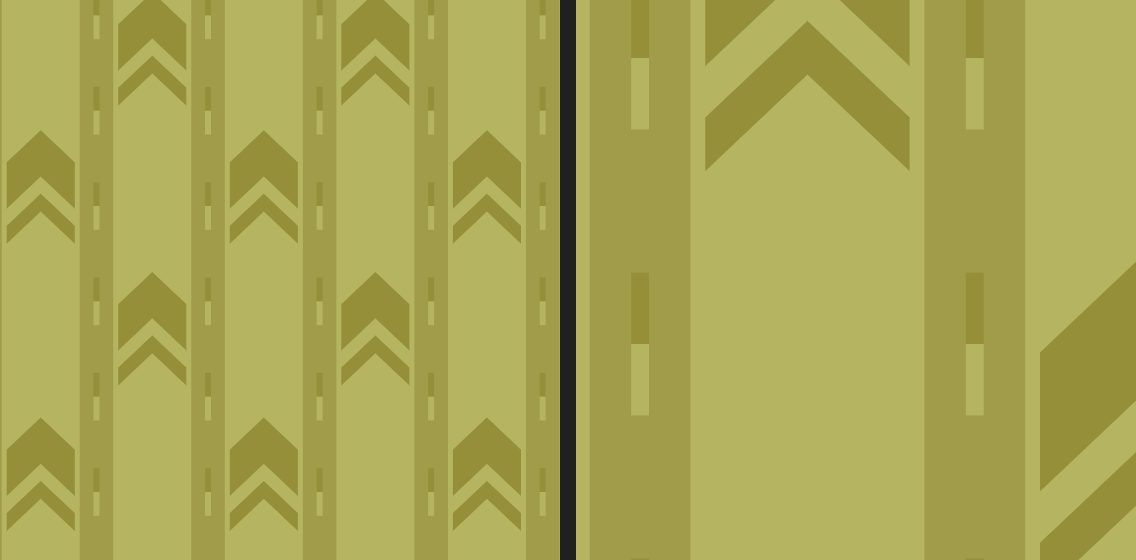
Left: the whole. Right: its middle third, enlarged.
Reproduce this pattern procedurally as a Shadertoy shader.

```glsl
// Olive road pattern: vertical lanes with two-tone centre dashes, and pairs
// of upward chevrons staggered between them. Lanes repeat by rounding to the
// nearest column; chevron rows come from a short loop with a parity test.

// Antialiased coverage of the inside (negative side) of a distance
float coverage(float d) {
    float px = 1.0 / iResolution.y;
    return clamp(0.5 - d / px, 0.0, 1.0);
}

// Distance to the interval [lo, hi]
float band(float v, float lo, float hi) {
    return abs(v - 0.5 * (lo + hi)) - 0.5 * (hi - lo);
}

// Block arrow above a thin chevron, apex at the origin, y pointing down
float chevronPair(vec2 p) {
    float v = p.y - 0.945 * abs(p.x);
    float bands = min(band(v, 0.0, 0.0827), band(v, 0.1133, 0.1452));
    return max(bands * 0.727, abs(p.x) - 0.0608);
}

void mainImage(out vec4 fragColor, in vec2 fragCoord) {
    vec2 p = fragCoord / iResolution.xy;
    p.y = 1.0 - p.y;

    vec3 ground = vec3(0.71, 0.71, 0.38);
    vec3 road   = vec3(0.63, 0.61, 0.29);
    vec3 dark   = vec3(0.58, 0.56, 0.22);

    // Columns centred on the chevrons, with a lane on each boundary
    float column = round((p.x - 0.0727) / 0.1992);
    float x = p.x - 0.0727 - column * 0.1992;
    float laneX = 0.0996 - abs(x);
    vec3 color = mix(ground, road, coverage(laneX - 0.0300));

    // Centre dashes: dark upper half, light lower half
    float s = mod(p.y - 0.1126, 0.1702) - 0.0851;
    float dash = max(laneX - 0.0053, abs(s) - 0.0425);
    color = mix(color, mix(ground, dark, coverage(s)), coverage(dash));

    // Alternate columns take alternate rows; spacing widens slightly downward
    for (float row = -2.0; row <= 1.0; row++) {
        if (mod(column + row, 2.0) < 0.5) continue;
        float apex = 0.4857 + row * 0.2565 + row * row * 0.0033;
        color = mix(color, dark, coverage(chevronPair(vec2(x, p.y - apex))));
    }

    fragColor = vec4(color, 1.0);
}
```
